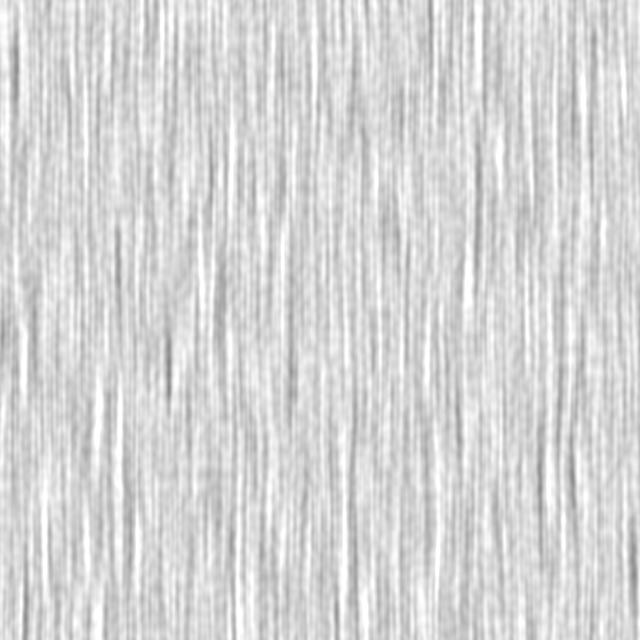
A Shadertoy shader for this texture:

```glsl
// Pale grey brushed grain: soft vertical streaks of uneven length and strength.
// Stretched gradient noise, steeper across than along, is summed in bold, medium
// and fine layers with a faint mottle; slow noise bends and fades the streaks.

const float BASE_GREY = 0.839;

// Noise cells per canvas: across, along
const vec2 BOLD_CELLS   = vec2(62.0, 6.5);
const vec2 MEDIUM_CELLS = vec2(91.0, 9.0);
const vec2 FINE_CELLS   = vec2(138.0, 6.0);
const vec2 MOTTLE_CELLS = vec2(92.0, 56.0);
const vec2 PATCH_CELLS  = vec2(17.0, 5.0);
const vec2 BEND_CELLS   = vec2(8.0, 5.0);

const float BOLD_CONTRAST   = 0.205;
const float MEDIUM_CONTRAST = 0.155;
const float FINE_CONTRAST   = 0.135;
const float MOTTLE_CONTRAST = 0.10;
const float PATCH_STRENGTH  = 1.9;
const float BEND_AMOUNT     = 0.004;
const float STAGGER_AMOUNT  = 0.06;
const float STAGGER_CELLS   = 27.0;

// Gradient scale across and along: steep sideways slopes keep streaks crisp
const vec2 STREAK_SLOPE = vec2(1.28, 0.58);
const vec2 EVEN_SLOPE   = vec2(1.0);

// Integer hash giving a unit gradient for each lattice point
vec2 latticeGradient(ivec2 cell, uint seed) {
    uint h = uint(cell.x) * 1597334677u ^ uint(cell.y) * 3812015801u;
    h ^= seed * 2654435769u;
    h = (h ^ (h >> 16)) * 2146121005u;
    h = (h ^ (h >> 15)) * 2221713035u;
    h ^= h >> 16;
    float angle = float(h & 65535u) * 6.2831853 / 65536.0;
    return vec2(cos(angle), sin(angle));
}

float gradientNoise(vec2 p, vec2 slope, uint seed) {
    ivec2 cell = ivec2(floor(p));
    vec2 f = fract(p);
    vec2 blend = f * f * f * (f * (f * 6.0 - 15.0) + 10.0);
    vec2 corner = vec2(0.0, 1.0);
    float a = dot(latticeGradient(cell, seed), slope * f);
    float b = dot(latticeGradient(cell + ivec2(1, 0), seed), slope * (f - corner.yx));
    float c = dot(latticeGradient(cell + ivec2(0, 1), seed), slope * (f - corner.xy));
    float d = dot(latticeGradient(cell + ivec2(1, 1), seed), slope * (f - corner.yy));
    return mix(mix(a, b, blend.x), mix(c, d, blend.x), blend.y);
}

// Streak layer whose neighbouring columns start at different heights
float streaks(vec2 p, vec2 cells, uint seed) {
    vec2 column = vec2(p.x * STAGGER_CELLS, 0.5);
    p.y += STAGGER_AMOUNT * gradientNoise(column, EVEN_SLOPE, seed + 50u);
    return gradientNoise(p * cells + 0.37 * float(seed), STREAK_SLOPE, seed);
}

void mainImage(out vec4 fragColor, in vec2 fragCoord) {
    vec2 uv = fragCoord / iResolution.xy;

    // Gentle sideways bend of the grain
    vec2 grain = uv;
    grain.x += BEND_AMOUNT * gradientNoise(uv * BEND_CELLS, EVEN_SLOPE, 1u);

    // Bold streaks gather in patches and leave calmer areas between
    float patchNoise = gradientNoise(uv * PATCH_CELLS, EVEN_SLOPE, 2u);
    float patchGain = max(1.0 + PATCH_STRENGTH * patchNoise, 0.2);

    float grey = BASE_GREY;
    grey += BOLD_CONTRAST * patchGain * streaks(grain, BOLD_CELLS, 3u);
    grey += MEDIUM_CONTRAST * streaks(grain, MEDIUM_CELLS, 4u);
    grey += FINE_CONTRAST * streaks(grain, FINE_CELLS, 5u);
    grey += MOTTLE_CONTRAST * gradientNoise(grain * MOTTLE_CELLS, EVEN_SLOPE, 6u);

    fragColor = vec4(vec3(clamp(grey, 0.0, 1.0)), 1.0);
}
```
